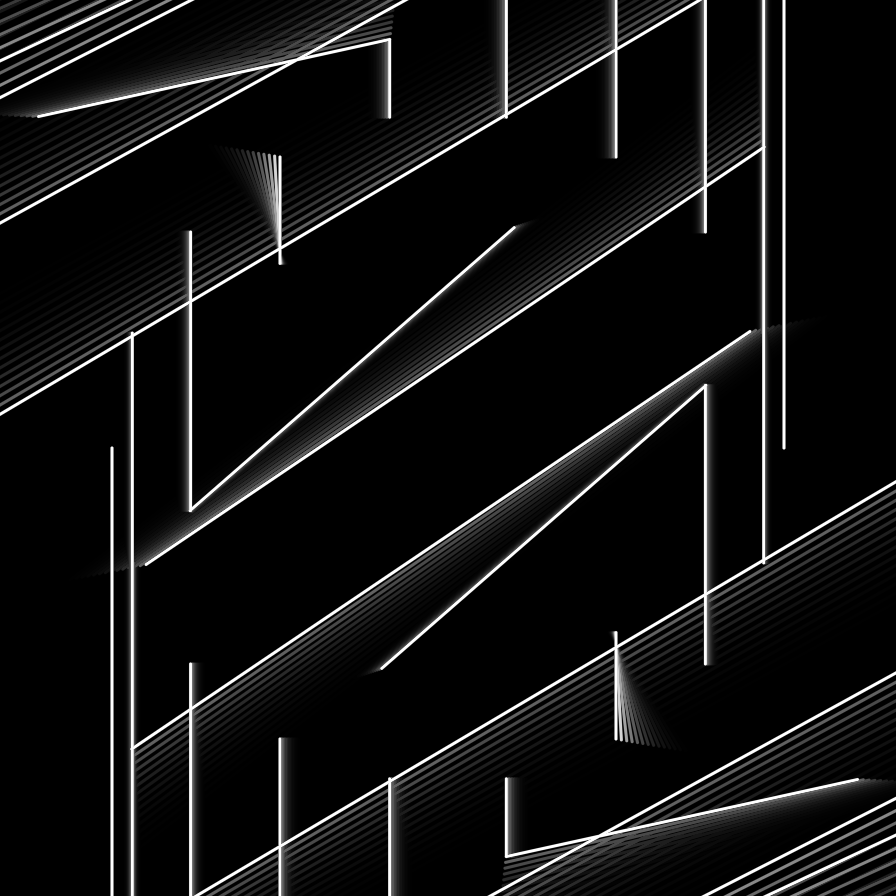
Write a Shadertoy shader that draws this background.

```glsl
// Bright line segments on black with fading echo trails, repeated by a half turn about the centre.

const int ECHOES = 14;

float segmentDistance(vec2 p, vec2 a, vec2 b) {
    vec2 ab = b - a;
    return length(p - a - ab * clamp(dot(p - a, ab) / dot(ab, ab), 0.0, 1.0));
}

// One white segment; each echo moves its ends by stepA and stepB and gets dimmer
float stroke(vec2 p, vec2 a, vec2 b, vec2 stepA, vec2 stepB, float echoLight) {
    float pixel = 1.0 / iResolution.y;
    float light = 0.0;
    for (int i = 0; i < ECHOES; i++) {
        float n = float(i);
        float d = segmentDistance(p, a + stepA * n, b + stepB * n);
        float level = i == 0 ? 1.0 : echoLight * exp(-0.2 * n) * (1.0 - n / float(ECHOES));
        light = max(light, level * (1.0 - smoothstep(0.0017 - 0.7 * pixel, 0.0017 + 0.7 * pixel, d)));
    }
    return light;
}

// Upright segments that start at even steps around a circle
float uprights(vec2 p) {
    float light = 0.0;
    for (int k = 0; k < 9; k++) {
        float angle = radians(20.0 * float(k));
        float m = float(k) - 6.0;
        vec2 start = 0.375 * vec2(cos(angle), sin(angle));
        float endY = 0.206 - 0.263 * m - 0.013 * m * m - 0.025 * (m * m * m - m);
        vec2 drift = vec2(-0.0018 * sin(angle), 0.0);
        bool fan = k == 6;
        light = max(light, stroke(p, start, vec2(start.x, endY),
            fan ? vec2(-0.006, 0.001) : drift, fan ? vec2(0.0006, 0.0) : drift,
            fan ? 1.1 : 0.6));
    }
    return light;
}

// Slanted segments with wide, spread-out trails
float slants(vec2 p) {
    // Wedge through the middle
    float light = stroke(p, vec2(-0.288, -0.070), vec2(0.074, 0.246),
                         vec2(0.0006, -0.0004), vec2(0.0024, 0.0008), 0.45);
    light = max(light, stroke(p, vec2(-0.337, -0.130), vec2(0.353, 0.336),
                              vec2(-0.0065, -0.0013), vec2(0.0, 0.009), 0.5));
    // Long bands that run off the canvas
    light = max(light, stroke(p, vec2(-0.55, 0.008), vec2(0.33, 0.529),
                              vec2(0.0, 0.0105), vec2(0.0, 0.008), 0.5));
    light = max(light, stroke(p, vec2(-0.55, 0.2235), vec2(0.0, 0.526),
                              vec2(0.0, 0.0105), vec2(0.0, 0.009), 0.5));
    // Corner bands
    light = max(light, stroke(p, vec2(-0.55, 0.3655), vec2(-0.2, 0.544),
                              vec2(0.0, 0.014), vec2(0.0, 0.012), 0.7));
    light = max(light, stroke(p, vec2(-0.55, 0.4085), vec2(-0.25, 0.5495),
                              vec2(0.0, 0.015), vec2(0.0, 0.013), 0.7));
    // Shallow fan
    return max(light, stroke(p, vec2(-0.457, 0.370), vec2(-0.065, 0.456),
                             vec2(-0.0065, 0.0003), vec2(0.0007, 0.0065), 0.5));
}

void mainImage(out vec4 fragColor, in vec2 fragCoord) {
    vec2 p = (fragCoord - 0.5 * iResolution.xy) / iResolution.y;
    float light = 0.0;
    // Half-turn symmetry
    for (int side = 0; side < 2; side++) {
        light = max(light, max(uprights(p), slants(p)));
        p = -p;
    }
    fragColor = vec4(vec3(light), 1.0);
}
```
